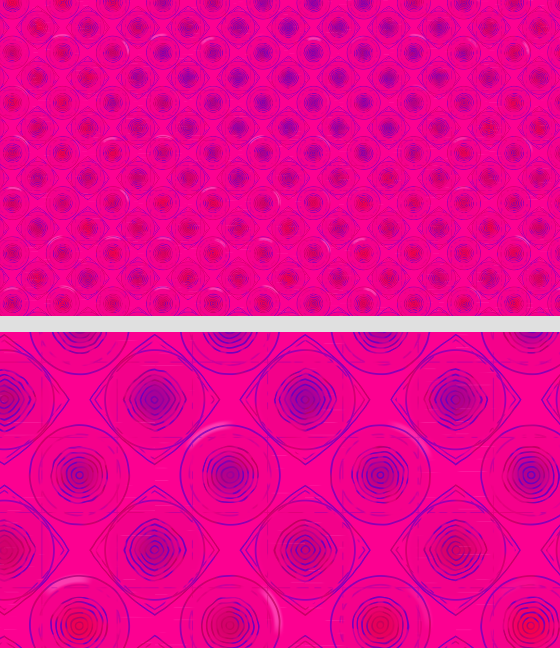
Top: the whole. Bottom: its middle third, enlarged.
Give the GLSL for this pattern, as a WebGL 1 fragment shader.

```glsl
precision highp float;
uniform vec2 u_resolution;

#define REPEATS_DOWN 6.3
#define LINE_HALF 0.006
#define RING_GAP 0.036
#define WOBBLE 0.014
#define BASE vec3(0.99, 0.005, 0.57)
#define DISC vec3(0.93, 0.0, 0.52)
#define RED_INK vec3(0.74, 0.0, 0.36)
#define BLUE_INK vec3(0.40, 0.0, 0.76)
#define CORE_RED vec3(0.95, 0.0, 0.27)
#define CORE_BLUE vec3(0.62, 0.0, 0.60)
#define GLINT vec3(1.0, 0.33, 0.75)

float hash(vec2 p) {
  vec3 q = fract(vec3(p.xyx) * 0.1031);
  q += dot(q, q.yzx + 33.33);
  return fract((q.x + q.y) * q.z);
}

float noise(vec2 p) {
  vec2 i = floor(p), f = fract(p);
  f = f * f * (3.0 - 2.0 * f);
  return mix(mix(hash(i), hash(i + vec2(1.0, 0.0)), f.x),
             mix(hash(i + vec2(0.0, 1.0)), hash(i + 1.0), f.x), f.y);
}

// Antialiased stroke at distance d from its centre line
float stroke(float d, float halfWidth, float px) {
  return clamp((halfWidth - abs(d)) / px + 0.5, 0.0, 1.0);
}

// Circle at roundness 0, diamond at 1
float bulge(vec2 q, float diamond) {
  return mix(length(q), abs(q.x) + abs(q.y), diamond);
}

// Broken concentric rings close to the centre
float innerRings(float d, float broken, float px) {
  float ink = 0.0;
  for (int i = 0; i < 6; i++) {
    float radius = 0.025 + RING_GAP * float(i);
    ink = max(ink, stroke(d - radius, LINE_HALF, px));
  }
  return ink * mix(0.35, 0.9, broken);
}

// Soft crescent and hairline scratches that differ in each repeat
float glint(vec2 q, vec2 id, float px) {
  float seed = hash(id + 7.0);
  float angle = mix(0.3, 2.2, seed);
  vec2 dir = vec2(cos(angle), sin(angle));
  float along = dot(normalize(q + 1e-5), dir);
  float r = length(q) - mix(0.27, 0.36, hash(id + 19.0));
  float crescent = smoothstep(0.82, 0.98, along)
                 * (1.0 - smoothstep(0.012, 0.04, abs(r)));
  float scratch = stroke(fract(q.y * 12.0 + seed) / 12.0 - 0.04, 0.002, px);
  scratch *= smoothstep(0.62, 0.8, noise(q * vec2(9.0, 25.0) + id * 11.0));
  scratch *= smoothstep(0.22, 0.28, abs(q.x)) * 0.35;
  return max(crescent * smoothstep(0.2, 0.7, hash(id + 31.0)) * 0.7, scratch);
}

void main() {
  float px = REPEATS_DOWN / u_resolution.y;
  vec2 p = gl_FragCoord.xy / u_resolution.y * REPEATS_DOWN;
  vec2 uv = gl_FragCoord.xy / u_resolution;

  // Two interleaved lattices: diamond rosettes and round rosettes
  vec2 diamondId = floor(p - 0.25), roundId = floor(p + 0.25);
  vec2 a = fract(p - 0.25) - 0.5;
  vec2 b = fract(p + 0.25) - 0.5;

  float grain = noise(p * 17.0);
  float broken = smoothstep(0.25, 0.6, noise(p * 24.0 + 40.0));
  float wobble = (grain - 0.5) * WOBBLE;
  float cool = 1.0 - smoothstep(0.05, 0.5, length(uv - vec2(0.52, 0.78)));

  // Tinted discs over the plain ground
  float rA = bulge(a, 0.25), rB = length(b);
  vec3 color = BASE;
  color = mix(color, DISC, 0.6 * (1.0 - smoothstep(0.29, 0.34, length(a))));
  color = mix(color, DISC, 0.5 * (1.0 - smoothstep(0.30, 0.34, rB)));
  float coolA = clamp(cool + 0.6 * hash(diamondId) - 0.15, 0.0, 1.0);
  float coolB = clamp(cool + 0.6 * hash(roundId + 50.0) - 0.15, 0.0, 1.0);
  color = mix(color, mix(CORE_RED, CORE_BLUE, coolA),
              0.9 * (1.0 - smoothstep(0.04, 0.23, rA)));
  color = mix(color, mix(CORE_RED, CORE_BLUE, coolB),
              0.9 * (1.0 - smoothstep(0.03, 0.20, rB)));
  color = mix(color, GLINT, glint(b, roundId, px));

  // Diamond rosette outlines
  float tip = bulge(a, 0.66) + wobble * 0.5;
  float ink = innerRings(rA + wobble, broken, px);
  ink = max(ink, 0.8 * stroke(tip - 0.43, LINE_HALF, px));
  ink = max(ink, 0.6 * broken * stroke(tip - 0.395, LINE_HALF, px));
  ink = max(ink, 0.65 * stroke(length(a) - 0.33, LINE_HALF, px));

  // Round rosette outlines
  ink = max(ink, innerRings(rB * 1.1 + wobble, broken, px));
  ink = max(ink, 0.75 * stroke(rB - 0.33 + wobble * 0.3, LINE_HALF, px));
  ink = max(ink, 0.3 * broken * stroke(rB - 0.27, LINE_HALF, px));

  // Faint seams on the half-repeat grid
  vec2 seam = abs(fract(p * 2.0 + 0.5) - 0.5) * 0.5;
  float seamInk = stroke(min(seam.x, seam.y), 0.003, px);
  ink = max(ink, 0.4 * seamInk * broken);

  // Ink drifts between red and blue along each line
  float hue = smoothstep(0.25, 0.7, noise(p * 9.0 + 80.0) + 0.25 * cool);
  color = mix(color, mix(RED_INK, BLUE_INK, hue), ink);
  gl_FragColor = vec4(color, 1.0);
}
```
